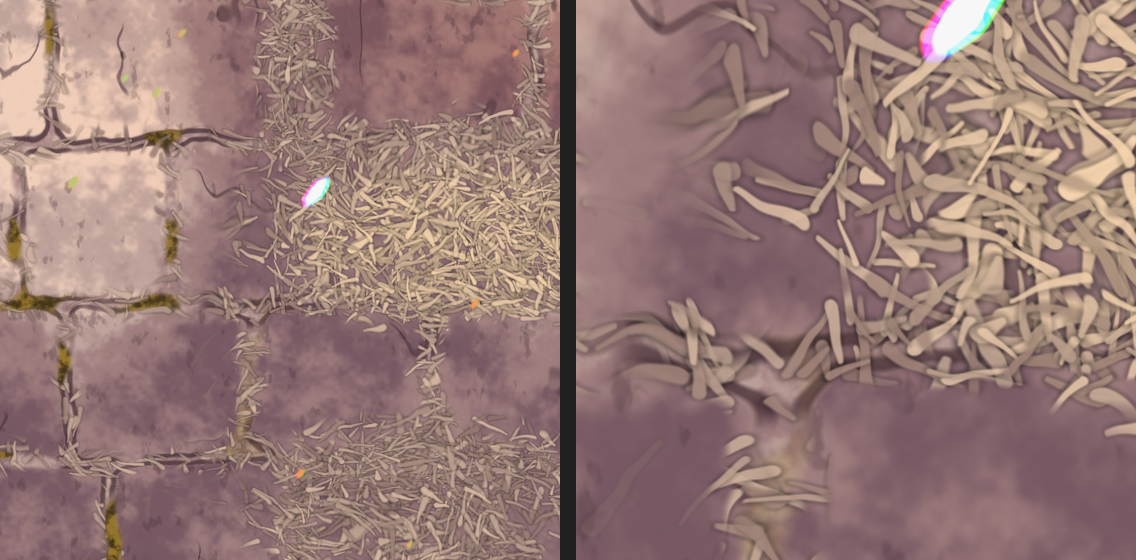
Left: the whole. Right: its middle third, enlarged.
Reproduce this texture procedurally as a Shadertoy shader.

```glsl
// Weathered pink paving stones with mossy joints, half buried in dry straw.
const vec3 SHADE_MAUVE = vec3(0.47, 0.35, 0.39);
const vec3 DUSTY_ROSE  = vec3(0.62, 0.49, 0.49);
const vec3 PALE_ROSE   = vec3(0.75, 0.64, 0.61);
const vec3 SUN_CREAM   = vec3(0.94, 0.81, 0.73);
const vec3 STRAW_GOLD  = vec3(0.94, 0.81, 0.63);
const vec3 MOSS        = vec3(0.58, 0.46, 0.17);
const vec3 MOSS_DARK   = vec3(0.27, 0.21, 0.10);
const vec3 CRACK       = vec3(0.27, 0.18, 0.21);
const float ROW_BASE = 0.18;
const float ROW_HEIGHT = 0.283;
const vec4 STONE_WIDTH = vec4(0.33, 0.32, 0.27, 0.43);
const vec4 ROW_SHIFT   = vec4(0.20, 0.125, 0.305, 0.09);
const float JOINT_HALF = 0.012;
const float CORNER = 0.028;
const int STRAW_LAYERS = 11;
const float STRAW_CELL = 0.040;
const int CHIPS = 9;

float hash(vec2 p) { return fract(sin(dot(p, vec2(127.1, 311.7))) * 43758.5453); }

float noise(vec2 p) {
    vec2 i = floor(p), f = fract(p);
    f = f * f * (3.0 - 2.0 * f);
    return mix(mix(hash(i), hash(i + vec2(1, 0)), f.x),
               mix(hash(i + vec2(0, 1)), hash(i + vec2(1, 1)), f.x), f.y);
}

float fbm(vec2 p) {
    float sum = 0.0, amp = 0.5;
    for (int i = 0; i < 4; i++) {
        sum += amp * noise(p);
        p = mat2(1.6, 1.2, -1.2, 1.6) * p + 7.3;
        amp *= 0.5;
    }
    return sum / 0.9375;
}

// Tone 0..1 to the colour scale of the stone.
vec3 ramp(float t) {
    vec3 c = mix(SHADE_MAUVE, DUSTY_ROSE, smoothstep(0.13, 0.41, t));
    c = mix(c, PALE_ROSE, smoothstep(0.41, 0.66, t));
    c = mix(c, SUN_CREAM, smoothstep(0.66, 0.90, t));
    return c * (1.0 + 0.5 * min(t - 0.1, 0.0));
}

// Signed distance to the nearest stone (x) and a random value for it (y).
vec2 stone(vec2 p) {
    float row = floor((p.y - ROW_BASE) / ROW_HEIGHT);
    int r = int(clamp(row + 1.0, 0.0, 3.0));
    float width = STONE_WIDTH[r];
    float x = (p.x - ROW_SHIFT[r]) / width;
    vec2 q = vec2((fract(x) - 0.5) * width,
                  p.y - ROW_BASE - (row + 0.5) * ROW_HEIGHT);
    vec2 e = abs(q) - 0.5 * vec2(width, ROW_HEIGHT) + JOINT_HALF + CORNER;
    float d = length(max(e, 0.0)) + min(max(e.x, e.y), 0.0) - CORNER;
    return vec2(d, hash(vec2(floor(x), row) + 3.7));
}

float blob(vec2 p, vec2 centre, vec2 radius) {
    return 1.0 - smoothstep(0.45, 1.25, length((p - centre) / radius));
}

void mainImage(out vec4 fragColor, in vec2 fragCoord) {
    vec2 p = fragCoord / iResolution.xy;
    float px = 1.0 / iResolution.y;
    vec2 drift = vec2(fbm(p * 9.0), fbm(p * 9.0 + 31.0)) - 0.5;
    float broad = fbm(p * 5.0 + 11.0);
    float fine = fbm(p * 34.0);
    float grit = noise(p * 120.0);

    // Stone faces, sunlit at the upper left
    vec2 s = stone(p + drift * 0.045);
    float sunDist = length((p - vec2(0.12, 0.80)) * vec2(1.5, 0.9));
    float sun = 1.0 - smoothstep(0.18, 0.52, sunDist + 0.35 * (broad - 0.5));
    float tone = 0.15 + 0.14 * s.y + 0.60 * sun + 0.65 * (broad - 0.5)
               + 0.30 * (fine - 0.5) + 0.07 * (grit - 0.5);
    tone += 0.14 * smoothstep(-0.045, -0.01, s.x) * fine;
    vec3 col = ramp(tone);
    col = mix(col, col * vec3(1.04, 0.95, 0.91), smoothstep(0.5, 0.9, p.y) * p.x);

    // Cracks and worn pits
    float ridge = abs(fbm(p * vec2(7.0, 4.0) + 5.0) - 0.5);
    float crack = (1.0 - smoothstep(0.004, 0.018, ridge)) * smoothstep(0.53, 0.66, noise(p * 9.0 + 2.0));
    float pit = smoothstep(0.66, 0.80, fbm(p * vec2(50.0, 30.0) + 9.0));
    col = mix(col, CRACK, 0.55 * crack + 0.30 * pit);

    // Joints: grit, dark seams and moss
    float joint = smoothstep(-0.006, 0.007, s.x);
    float leftSide = 1.0 - smoothstep(0.25, 0.55, p.x);
    col = mix(col, ramp(0.1 + 0.85 * fbm(p * 60.0)), joint * 0.85);
    float seam = (1.0 - smoothstep(0.002, 0.007, abs(s.x - 0.004))) * smoothstep(0.42, 0.62, noise(p * 13.0));
    col = mix(col, CRACK, 0.75 * seam);
    float moss = joint * leftSide * smoothstep(0.48, 0.62, noise(p * 14.0 + 40.0));
    col = mix(col, mix(MOSS_DARK, MOSS, smoothstep(0.3, 0.65, fbm(p * 70.0))), moss);

    // Straw drifts and the dusty bed beneath them
    float goldBand = blob(p, vec2(0.82, 0.57), vec2(0.34, 0.15));
    float drifts = max(blob(p, vec2(0.80, 0.61), vec2(0.37, 0.19)),
                       0.8 * blob(p, vec2(0.76, 0.11), vec2(0.32, 0.15)));
    drifts = max(drifts, 0.7 * blob(p, vec2(0.53, 0.89), vec2(0.07, 0.18)));
    float density = drifts * (0.5 + broad) + 0.03
                  + smoothstep(-0.03, 0.012, s.x) * mix(0.55, 0.25, leftSide);
    density *= 1.0 - 0.8 * moss;
    col = mix(col, ramp(0.05 + 0.75 * fbm(p * 45.0 + 8.0)), 0.65 * clamp(drifts, 0.0, 1.0));

    vec2 bent = p + drift * 0.05;
    for (int layer = 0; layer < STRAW_LAYERS; layer++) {
        vec2 g = bent / STRAW_CELL + float(layer) * vec2(5.37, 9.71);
        for (int n = 0; n < 9; n++) {
            vec2 cell = floor(g) + vec2(n % 3 - 1, n / 3 - 1);
            float pick = hash(cell + 0.5);
            float cover = smoothstep(0.0, 0.12, density - pick);
            if (cover <= 0.0) continue;
            vec2 q = (g - cell - vec2(hash(cell + 1.3), hash(cell + 2.9))) * STRAW_CELL;
            float angle = 6.2832 * hash(cell + 4.1);
            vec2 dir = vec2(cos(angle), 0.8 * sin(angle));
            float halfLen = STRAW_CELL * mix(0.2, 0.8, hash(cell + 6.7));
            float along = clamp(dot(q, dir) / dot(dir, dir), -halfLen, halfLen);
            float thick = mix(0.0012, 0.0034, hash(cell + 8.2)) * (1.0 - 0.5 * along / halfLen);
            float d = length(q - dir * along) - thick;
            float light = 0.28 + 0.55 * hash(cell + 10.6) + 0.28 * goldBand;
            vec3 blade = mix(ramp(light), STRAW_GOLD * (0.45 + 0.6 * light), 0.3 + 0.35 * goldBand);
            col *= 1.0 - 0.20 * cover * (1.0 - smoothstep(0.0, 0.005, d));
            col = mix(col, blade, 0.88 * cover * (1.0 - smoothstep(-px, px + 0.001, d)));
        }
    }

    // Bright chips with colour fringes; the first one is the largest
    for (int i = 0; i < CHIPS; i++) {
        vec2 k = vec2(float(i), 17.0);
        vec2 at = i == 0 ? vec2(0.565, 0.655) : vec2(hash(k), hash(k + 5.0));
        float size = i == 0 ? 0.019 : mix(0.003, 0.008, hash(k + 9.0));
        vec3 tint = i == 0 ? vec3(0.97) : mix(vec3(0.95, 0.60, 0.35), vec3(0.55, 0.95, 0.60), hash(k + 13.0));
        vec2 q = p - at + drift * size * 2.5;
        q = vec2(q.x - 0.5 * q.y, q.y * 0.75);
        vec2 fringe = vec2(size * 0.22, 0.0);
        vec3 d = vec3(length(q + fringe), length(q - fringe), length(q) - 0.1 * size) - size;
        col = mix(col, tint, 1.0 - smoothstep(-px, px + 0.001, d));
    }
    fragColor = vec4(clamp(col, 0.0, 1.0), 1.0);
}
```
